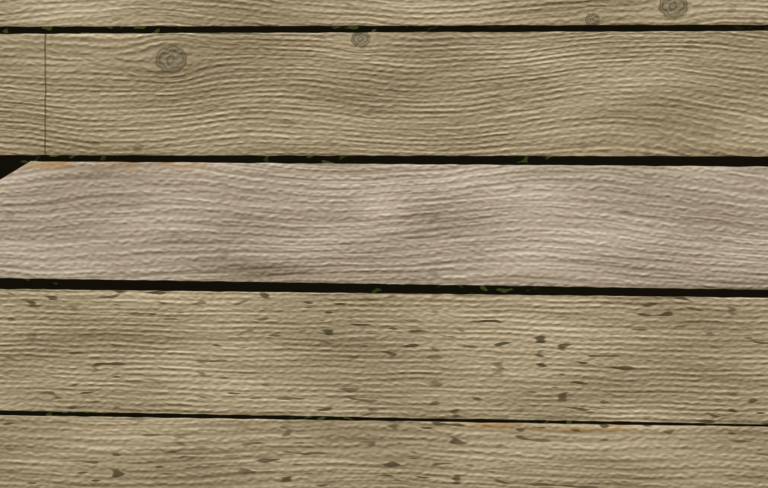
Give the GLSL for this texture, as a Shadertoy shader.

```glsl
#define SHADOW vec3(0.065, 0.057, 0.027)
#define LEAF vec3(0.21, 0.25, 0.10)
#define CRACK vec3(0.24, 0.21, 0.13)
#define WOOD_DARK vec3(0.44, 0.38, 0.285)
#define WOOD_LIGHT vec3(0.79, 0.73, 0.625)
#define RAW_WOOD vec3(0.66, 0.47, 0.25)
#define RELIEF 0.85
#define BLOTCH 0.34
#define KNOTS 4
#define GAPS 4

// Gap: centre at left, centre at right, half width at left, half width at right
const vec4 gaps[GAPS] = vec4[](
    vec4(0.062, 0.057, 0.0070, 0.0062), vec4(0.324, 0.331, 0.0060, 0.0105),
    vec4(0.581, 0.602, 0.0110, 0.0080), vec4(0.846, 0.872, 0.0045, 0.0022));

// Board: ring frequency, grain warp, crack amount, brightness
const vec4 boards[GAPS + 1] = vec4[](
    vec4(75.0, 0.050, 0.25, 0.00), vec4(84.0, 0.075, 0.25, -0.05),
    vec4(58.0, 0.055, 0.18, 0.10), vec4(88.0, 0.008, 0.75, 0.00),
    vec4(62.0, 0.035, 0.70, -0.04));

// Knot: centre, radius
const vec3 knots[KNOTS] = vec3[](
    vec3(0.351, 0.122, 0.028), vec3(1.380, 0.012, 0.026),
    vec3(1.214, 0.040, 0.013), vec3(0.739, 0.080, 0.017));

vec2 hashGradient(vec2 cell) {
    vec3 h = fract(cell.xyx * vec3(0.1031, 0.1030, 0.0973));
    h += dot(h, h.yzx + 33.33);
    float angle = 6.2832 * fract((h.x + h.y) * h.z);
    return vec2(cos(angle), sin(angle));
}

float gradientNoise(vec2 p) {
    vec2 i = floor(p), f = p - i;
    vec2 u = f * f * f * (f * (f * 6.0 - 15.0) + 10.0);
    vec2 e = vec2(0.0, 1.0);
    float a = dot(hashGradient(i), f);
    float b = dot(hashGradient(i + e.yx), f - e.yx);
    float c = dot(hashGradient(i + e.xy), f - e.xy);
    float d = dot(hashGradient(i + e.yy), f - e.yy);
    return mix(mix(a, b, u.x), mix(c, d, u.x), u.y);
}

// Coordinate across the fibres, bent by slow noise and parted by knots
float grainCoord(vec2 p, int id) {
    float v = p.y - 0.02 * p.x * p.y;
    v += boards[id].y * gradientNoise(vec2(1.7, 3.2) * p + 7.3 * float(id));
    v += 0.004 * gradientNoise(p * vec2(9.0, 18.0));
    for (int i = 0; i < KNOTS; i++) {
        vec2 q = (p - knots[i].xy) * vec2(0.7, 1.0) / knots[i].z;
        v -= 0.75 * (p.y - knots[i].y) * exp(-0.35 * dot(q, q));
    }
    return v;
}

// Surface height: growth rings, crumbly ridges and fine fibres
float woodHeight(vec2 p, int id) {
    float v = grainCoord(p, id);
    float wobble = 0.4 * gradientNoise(p * vec2(6.0, 14.0));
    float ring = 0.5 + 0.5 * sin(6.2832 * (v * boards[id].x + wobble));
    float crumb = gradientNoise(p * vec2(80.0, 125.0));
    float fibre = gradientNoise(vec2(p.x * 8.0, v * 165.0));
    return 0.32 * ring + crumb * (0.2 + 0.55 * ring) + 0.42 * fibre;
}

vec3 woodColor(vec2 p, int id, float fromTop, float fromBottom) {
    vec4 board = boards[id];
    float v = grainCoord(p, id);
    float slope = woodHeight(p + vec2(0.001, 0.003), id) - woodHeight(p, id);
    float blotch = gradientNoise(p * vec2(3.0, 9.0) + 4.1 * float(id))
                 + 0.6 * gradientNoise(vec2(p.x * 5.0, v * 40.0) + 11.0);
    float tone = 0.5 + board.w + RELIEF * slope + BLOTCH * blotch;

    // Bleached patch and damp stain on the middle board
    if (id == 2) {
        vec2 bleach = (p - vec2(0.78, 0.43)) / vec2(0.05, 0.04);
        vec2 stain = (p - vec2(0.54, 0.552)) / vec2(0.11, 0.014);
        tone += 0.28 * exp(-dot(bleach, bleach)) - 0.4 * exp(-dot(stain, stain));
    }

    // Lit upper edge, shaded lower edge
    tone += 0.25 * exp(-fromTop / 0.005) - 0.3 * exp(-fromBottom / 0.004);
    vec3 color = mix(WOOD_DARK, WOOD_LIGHT, clamp(tone, -0.3, 1.15));
    color *= id == 2 ? vec3(1.0, 1.0, 1.04) : vec3(1.0, 0.995, 0.96);

    // Raw wood where the upper edge has split
    if (id == 2 || id == 4) {
        float along = abs(p.x - (id == 2 ? 0.22 : 1.12));
        float split = smoothstep(0.26, 0.1, along) * smoothstep(0.022, 0.004, fromTop);
        color = mix(color, RAW_WOOD, 0.6 * split * smoothstep(-0.2, 0.2, gradientNoise(p * vec2(14.0, 90.0))));
    }

    // Knots with concentric rings and a dark rim
    for (int i = 0; i < KNOTS; i++) {
        vec2 q = (p - knots[i].xy) / knots[i].z;
        float r = length(q * vec2(0.85, 1.0)) + 0.25 * gradientNoise(q * 2.0);
        float rings = 0.5 + 0.5 * sin(r * 17.0);
        vec3 heart = mix(CRACK, WOOD_LIGHT, 0.28 + 0.25 * rings + 0.4 * slope);
        color = mix(color, heart, 0.85 * smoothstep(1.0, 0.65, r) * step(0.0, fromTop));
        color = mix(color, CRACK, 0.45 * exp(-pow((r - 0.9) / 0.12, 2.0)));
    }

    // Cracks along the grain
    float crack = smoothstep(0.26, 0.46, gradientNoise(vec2(p.x * 23.0, v * 95.0) + 3.0));
    crack *= board.z * smoothstep(-0.35, 0.25, gradientNoise(p * vec2(4.0, 11.0) + 21.0));
    return mix(color, CRACK, crack);
}

void mainImage(out vec4 fragColor, in vec2 fragCoord) {
    float pixel = 1.0 / iResolution.y;
    vec2 p = vec2(fragCoord.x, iResolution.y - fragCoord.y) * pixel;
    float across = fragCoord.x / iResolution.x;

    // Find the board and the distances to its edges
    int id = 0;
    float gap = 1.0, fromTop = 1.0, fromBottom = 1.0;
    for (int i = 0; i < GAPS; i++) {
        float center = mix(gaps[i].x, gaps[i].y, across);
        float halfWidth = mix(gaps[i].z, gaps[i].w, across);
        halfWidth += 0.0016 * gradientNoise(vec2(p.x * 28.0, float(i) * 5.3 + 0.4));
        float offset = p.y - center;
        gap = min(gap, abs(offset) - halfWidth);
        if (offset > 0.0) { id = i + 1; fromTop = max(offset - halfWidth, 0.0); }
        else fromBottom = min(fromBottom, max(-offset - halfWidth, 0.0));
    }

    // Clipped corner of the middle board
    float corner = 0.52 * (p.x - 0.061 + 1.65 * (p.y - 0.331));
    gap = min(gap, max(corner, 0.325 - p.y));

    // Saw line across the second board
    vec3 wood = woodColor(p, id, fromTop, fromBottom);
    float saw = abs(p.x - 0.093 - 0.003 * gradientNoise(vec2(p.y * 25.0, 2.0)));
    if (id == 1) wood = mix(wood, CRACK, 0.5 * smoothstep(0.003, 0.0005, saw));

    // Leaves showing in the dark gaps
    float leaf = smoothstep(0.2, 0.4, gradientNoise(p * vec2(45.0, 80.0)));
    leaf *= smoothstep(0.0, 0.3, gradientNoise(p * vec2(4.0, 9.0) + 31.0));
    vec3 below = mix(SHADOW, LEAF, leaf);
    fragColor = vec4(mix(below, wood, smoothstep(-pixel, pixel, gap)), 1.0);
}
```
